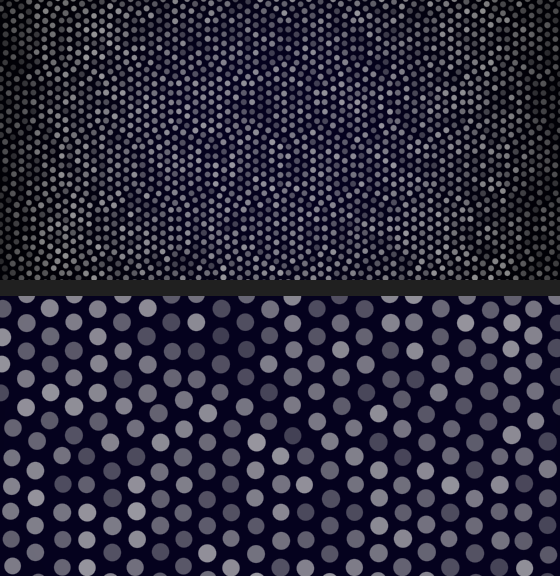
Top: the whole. Bottom: its middle third, enlarged.
Write a Shadertoy shader that draws this pattern.

```glsl
// Draws grey dots packed in hexagonal patches on a dark navy ground with a vignette.

// Lengths are in canvas heights
const float PATCH_WIDTH = 0.2604;               // distance between patch centres
const vec2  PATCH_ORIGIN = vec2(1.0156, 0.635);
const float RINGS = 4.0;                        // hexagonal rings of dots per patch
const float DOT_RADIUS = 0.0104;
const float SIZE_VARIATION = 0.10;
const float JITTER = 0.0022;
const float PINCH = 0.14;                       // squeeze of the inner rings
const float OPACITY_MIN = 0.22;
const float OPACITY_MAX = 0.60;
const float PATCH_TONE = 0.18;                  // share of brightness set per patch
const float EDGE_SOFTNESS = 1.2;                // in pixels
const vec3  NAVY  = vec3(0.020, 0.008, 0.118);
const vec3  NIGHT = vec3(0.005, 0.005, 0.022);
const vec3  INK   = vec3(1.0, 1.0, 0.98);
const float SQRT3 = 1.7320508;

float hash(vec2 p) {
    return fract(sin(dot(p, vec2(127.1, 311.7))) * 43758.5453);
}

// Centre of the hexagonal patch that holds p
vec2 patchCentre(vec2 p, vec2 period) {
    vec2 a = period * floor(p / period + 0.5);
    vec2 b = period * (floor(p / period) + 0.5);
    return distance(p, a) < distance(p, b) ? a : b;
}

// Opacity of the dots at p
float dotLayer(vec2 p, float pixel) {
    vec2 period = PATCH_WIDTH * vec2(1.0, SQRT3);
    vec2 centre = patchCentre(p, period);
    vec2 patchId = floor(centre / period * 2.0 + 0.5);
    vec2 q = p - centre;

    // Triangular lattice with upright columns
    float column = PATCH_WIDTH / (2.0 * RINGS + 1.0);
    float spacing = column * 2.0 / SQRT3;
    float squeeze = PINCH * (hash(patchId + 3.7) * 1.3 - 0.3);
    float u = q.x / column;
    vec2 nearest = floor(vec2(u, q.y / spacing - 0.5 * u) + 0.5);

    float opacity = 0.0;
    for (int j = -1; j <= 1; j++)
    for (int i = -1; i <= 1; i++) {
        vec2 cell = nearest + vec2(i, j);
        float ring = max(max(abs(cell.x), abs(cell.y)), abs(cell.x + cell.y));
        if (ring > RINGS) continue;

        vec2 id = patchId * 17.0 + cell;
        vec2 pos = vec2(cell.x * column, (cell.y + 0.5 * cell.x) * spacing);
        pos *= 1.0 - squeeze * (1.0 - ring / RINGS);
        pos += JITTER * (vec2(hash(id + 11.3), hash(id + 29.9)) - 0.5);

        float radius = DOT_RADIUS * (1.0 + SIZE_VARIATION * (hash(id + 53.1) - 0.5));
        float cover = clamp((radius - distance(q, pos)) / pixel + 0.5, 0.0, 1.0);
        float tone = mix(hash(id + 71.7), hash(patchId + 5.2), PATCH_TONE);
        opacity = max(opacity, cover * mix(OPACITY_MIN, OPACITY_MAX, tone));
    }
    return opacity;
}

void mainImage(out vec4 fragColor, in vec2 fragCoord) {
    vec2 uv = fragCoord / iResolution.xy;
    vec2 p = fragCoord / iResolution.y;

    // Ground: navy centre sinking to night at the sides
    float falloff = length((uv - 0.5) * vec2(2.0, 1.1));
    vec3 color = mix(NAVY, NIGHT, smoothstep(0.25, 1.1, falloff));

    // Dots: translucent ink, dimmer toward the left and right edges
    float side = min(uv.x, 1.0 - uv.x);
    float fade = mix(0.55, 1.0, smoothstep(0.0, 0.12, side));
    float pixel = EDGE_SOFTNESS / iResolution.y;
    color = mix(color, INK, dotLayer(p - PATCH_ORIGIN, pixel) * fade);

    fragColor = vec4(color, 1.0);
}
```
